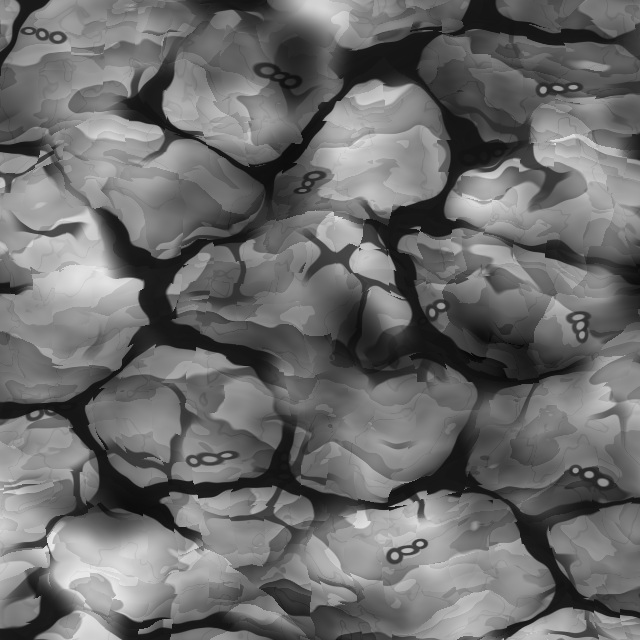
Write a three.js fragment shader that draws this texture map.

```glsl
// Grey height map of a rough masonry wall: rounded Voronoi stones in staggered rows,
// dark broken joints, sharp-edged ledges and facets, small ringed pebbles,
// all bent by gradient noise and covered by soft light and dark clouds.
varying vec2 vUv;

const vec2 STONE_GRID = vec2(3.3, 5.0);    // stones across and up
const vec2 FACET_GRID = vec2(7.5, 11.0);   // smaller chips inside the stones
const float PEBBLE_GRID = 5.0;
const float CHIP_GRID = 24.0;              // blocky breaks in the outlines
const float CHIP_SHIFT = 0.016;
const float WARP = 0.045;
const float JOINT_WIDTH = 0.0065;
const float EDGE = 0.003;                  // edge softness
const float BASE_TONE = 0.535;
const float CLOUD_GAIN = 0.33;
const float LEDGE_GAIN = 0.23;
const float JOINT_TONE = 0.07;
const float PEBBLE_TONE = 0.68;

vec2 hash2(vec2 p) {
  vec3 q = fract(p.xyx * vec3(0.1031, 0.1030, 0.0973));
  q += dot(q, q.yzx + 33.33);
  return fract((q.xx + q.yz) * q.zy);
}

float corner(vec2 cell, vec2 offset) {
  float a = 6.2832 * hash2(cell + 71.0).x;
  return dot(vec2(cos(a), sin(a)), offset);
}

float gradientNoise(vec2 p) {
  vec2 i = floor(p), f = p - i;
  vec2 u = f * f * f * (f * (f * 6.0 - 15.0) + 10.0);
  vec2 e = vec2(1.0, 0.0);
  return 1.3 * mix(mix(corner(i, f), corner(i + e, f - e), u.x),
                   mix(corner(i + e.yx, f - e.yx), corner(i + 1.0, f - 1.0), u.x), u.y);
}

float fbm(vec2 p) {
  float sum = 0.0, gain = 1.0;
  for (int i = 0; i < 4; i++) {
    sum += gain * gradientNoise(p);
    p = mat2(1.6, 1.2, -1.2, 1.6) * p + 11.3;
    gain *= 0.47;
  }
  return sum;
}

// Centre of a cell, with every other row shifted sideways
vec2 site(vec2 cell) {
  return cell + 0.5 + 0.75 * (hash2(cell + 40.0) - 0.5) + vec2(0.5 * mod(cell.y, 2.0), 0.0);
}

// Rounded Voronoi: x border distance, yz random pair of the cell, w height above its centre
vec4 stones(vec2 x) {
  vec2 base = floor(x), nearCell = base, nearOffset = vec2(9.0);
  for (float j = -2.0; j <= 2.0; j++)
    for (float i = -2.0; i <= 2.0; i++) {
      vec2 r = site(base + vec2(i, j)) - x;
      if (dot(r, r) < dot(nearOffset, nearOffset)) {
        nearOffset = r;
        nearCell = base + vec2(i, j);
      }
    }
  float sum = 0.00001;
  for (float j = -2.0; j <= 2.0; j++)
    for (float i = -2.0; i <= 2.0; i++) {
      vec2 r = site(nearCell + vec2(i, j)) - x;
      vec2 between = r - nearOffset;
      if (dot(between, between) > 0.0001)
        sum += exp(-16.0 * dot(0.5 * (r + nearOffset), normalize(between)));
    }
  return vec4(-log(sum) / 16.0, hash2(nearCell + 5.0), -nearOffset.y);
}

// Tone that rises slowly and drops at a sharp edge
float ledge(vec2 p, float steps) {
  float f = fract(fbm(p) * steps);
  return f * (1.0 - smoothstep(0.95, 1.0, f)) - 0.5;
}

// Short chains of pebbles: x dark rim, y light core
vec2 pebbles(vec2 p) {
  vec2 cover = vec2(0.0), base = floor(p * PEBBLE_GRID);
  for (float j = -1.0; j <= 1.0; j++)
    for (float i = -1.0; i <= 1.0; i++) {
      vec2 cell = base + vec2(i, j), h = hash2(cell + 23.0);
      float angle = 6.2832 * h.y, shown = step(0.42, h.x);
      for (float k = -1.0; k <= 1.0; k++) {
        vec2 size = 0.009 + 0.01 * hash2(cell + 7.0 * k + 60.0);
        vec2 centre = (cell + 0.2 + 0.6 * hash2(cell + 90.0)) / PEBBLE_GRID;
        centre += 0.024 * k * vec2(cos(angle), 0.6 * sin(angle));
        float e = length((p - centre) / (size * vec2(1.2, 0.8)));
        cover = max(cover, shown * (1.0 - smoothstep(vec2(0.75, 0.3), vec2(1.05, 0.55), vec2(e))));
      }
    }
  return cover;
}

void main() {
  vec2 p = vUv;
  // Bend the plane, then break it into slightly shifted blocks
  vec2 bent = p + WARP * vec2(fbm(p * 4.0), fbm(p * 4.0 + 17.0));
  vec2 block = hash2(floor(bent * CHIP_GRID * vec2(0.8, 1.2)) + 30.0);
  vec2 q = bent + CHIP_SHIFT * (block - 0.5) * step(0.55, fract(block.x * 7.0 + block.y));
  vec4 stone = stones(q * STONE_GRID);
  vec4 facet = stones((q + 0.02 * stone.yz) * FACET_GRID);
  float d = stone.x / 4.2, facetD = facet.x / 9.0;

  // Stone faces: clouds, ledges and facets
  float tone = BASE_TONE + CLOUD_GAIN * fbm(p * 3.2 + 4.0);
  tone += 0.17 * (stone.y - 0.5) + 0.14 * stone.w;
  tone += LEDGE_GAIN * ledge(q * vec2(2.6, 5.0) + 9.0 * stone.yz, 1.5);
  tone += 0.09 * ledge(q * vec2(6.0, 11.0) + 5.0 * stone.zy, 1.6);
  float chipped = smoothstep(-0.15, 0.3, gradientNoise(p * 4.5 + 50.0));
  tone += 0.2 * chipped * (facet.y - 0.5);

  // Hairlines and partial cracks
  float hair = 1.0 - smoothstep(0.0, 0.035, abs(fbm(q * 9.0 + 31.0)));
  tone -= 0.045 * hair;
  float crackWidth = 0.003 * (1.0 + gradientNoise(p * 21.0));
  float crack = 1.0 - smoothstep(crackWidth, crackWidth + EDGE, facetD);
  tone = mix(tone, 0.17, 0.8 * crack * smoothstep(0.05, 0.3, gradientNoise(p * 6.0 + 80.0)));

  // Pebbles, then joints with a shaded slope beside them
  vec2 pebble = pebbles(p + 0.4 * (bent - p));
  tone = mix(tone, 0.14, 0.75 * pebble.x);
  tone = mix(tone, PEBBLE_TONE, 0.85 * pebble.y);
  float open = smoothstep(-0.35, 0.05, gradientNoise(p * 5.0 + 12.0));
  float width = JOINT_WIDTH * max(0.25, 1.0 + 1.5 * gradientNoise(p * 11.0));
  tone *= 1.0 - 0.38 * open * exp(-max(d, 0.0) / 0.016);
  tone = mix(tone, JOINT_TONE, 0.92 * open * (1.0 - smoothstep(width, width + EDGE, d)));

  // Soft dark blots and pale glows over everything
  float blot = gradientNoise(p * 3.3 + 63.0) + 0.4 * gradientNoise(p * 8.0 + 3.0);
  tone *= 1.0 - 0.85 * smoothstep(0.22, 0.8, blot);
  tone += 0.16 * smoothstep(0.25, 0.75, -blot) * smoothstep(0.25, 0.5, tone);
  gl_FragColor = vec4(vec3(clamp(tone, 0.02, 0.9)), 1.0);
}
```
